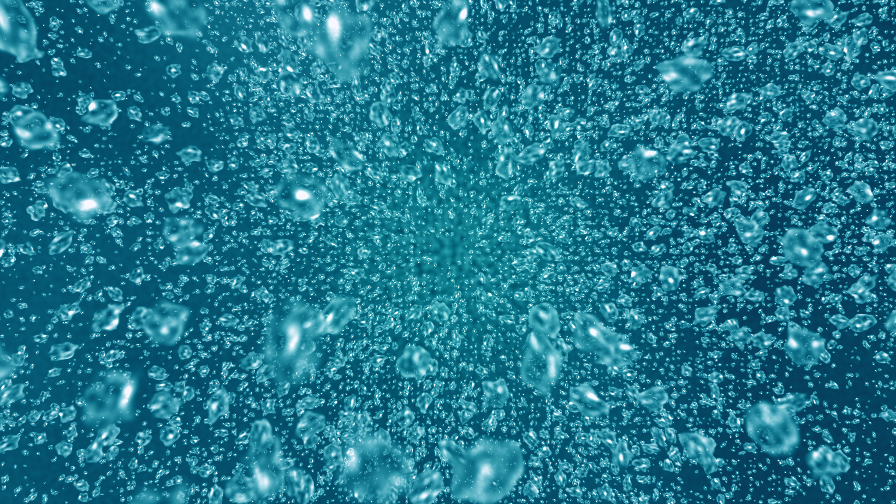
Write a Shadertoy shader that draws this texture.

```glsl
// Swarm of irregular air bubbles rising through teal water around a glowing centre.

const vec2 GLOW_CENTRE = vec2(0.9, 0.5);

vec2 hash2(vec2 p) {
    vec3 a = fract(p.xyx * vec3(0.1031, 0.1030, 0.0973));
    a += dot(a, a.yzx + 33.33);
    return fract((a.xx + a.yz) * a.zy);
}

float cornerSlope(vec2 cell, vec2 offset) {
    return dot(hash2(cell) * 2.0 - 1.0, offset);
}

float gradientNoise(vec2 p) {
    vec2 i = floor(p), f = fract(p);
    vec2 u = f * f * f * (f * (f * 6.0 - 15.0) + 10.0);
    vec2 e = vec2(0.0, 1.0);
    return 1.4 * mix(mix(cornerSlope(i, f), cornerSlope(i + e.yx, f - e.yx), u.x),
                     mix(cornerSlope(i + e.xy, f - e.xy), cornerSlope(i + 1.0, f - 1.0), u.x), u.y);
}

// Tone from deep water (0) to white glint (1.15)
vec3 waterColour(float tone) {
    float t = clamp(tone, -0.12, 1.15);
    return vec3(0.015 + 0.72 * t * t, 0.30 + 0.58 * t, 0.41 + 0.52 * t);
}

// Share of cells holding a bubble: sparse at the left and the lower right
float crowding(vec2 p) {
    float d = 0.3 + 0.65 * smoothstep(0.2, 0.65, p.x);
    d -= 0.5 * smoothstep(1.15, 1.75, p.x) * smoothstep(0.6, 0.2, p.y);
    return clamp(d + 0.45 * gradientNoise(p * 4.0 + 7.0), 0.12, 1.0);
}

float waterTone(vec2 p) {
    float glow = exp(-18.0 * dot(p - GLOW_CENTRE, p - GLOW_CENTRE));
    float shaft = exp(-9.0 * dot(p - vec2(0.55, 1.05), p - vec2(0.55, 1.05)));
    float tone = 0.0 + 0.27 * glow + 0.22 * shaft + 0.08 * gradientNoise(p * 3.0);
    tone += 0.08 * smoothstep(0.5, 0.0, p.x) * smoothstep(0.9, 0.3, p.y);
    tone -= 0.07 * smoothstep(1.1, 1.75, p.x);
    return tone + (0.06 + 0.3 * glow) * gradientNoise(p * 75.0);
}

// Blends one bubble over the tone; d is the offset in bubble radii
float addBubble(float tone, vec2 d, vec2 seed, float edge, float fineness) {
    vec2 bend = vec2(gradientNoise(d * 1.2 + seed), gradientNoise(d * 1.2 + seed + 31.0));
    float r = length(d + 0.4 * bend);
    float cover = 1.0 - smoothstep(1.0 - edge, 1.0 + 0.4 * edge, r);
    if (cover <= 0.0) return tone;

    // Mottled film with a dark core and a pale rim
    float body = 0.34 + 0.25 * fineness + 0.65 * gradientNoise(d * 2.1 + seed * 1.7);
    body += 0.28 * smoothstep(0.45, 0.85, r) - 0.16 * smoothstep(0.9, 1.05, r);
    body += 0.14 * dot(d, normalize(vec2(-0.5, 0.9)));

    // Two glints
    vec2 spot = (hash2(seed + 3.0) - 0.5) * 1.1;
    float glint = smoothstep(0.42, 0.1, length((d - spot) * vec2(0.8, 1.2)));
    glint += 0.7 * smoothstep(0.3, 0.05, length(d + spot.yx * 1.1));
    body += 0.65 * glint;
    return mix(tone, max(body, tone * 0.6), cover * 0.9);
}

void mainImage(out vec4 fragColor, in vec2 fragCoord) {
    vec2 p = fragCoord / iResolution.y;
    float pixel = 1.0 / iResolution.y;
    float tone = waterTone(p);

    // Layers from distant specks to large, near, blurred bubbles
    for (int layer = 0; layer < 7; layer++) {
        float k = float(layer);
        float near = k / 6.0;
        float scale = 85.0 * pow(0.62, k);
        vec2 home = floor(p * scale);
        for (int n = 0; n < 9; n++) {
            vec2 cell = home + vec2(n % 3 - 1, n / 3 - 1);
            vec2 seed = cell + 57.0 * k + 20.0;
            vec2 pick = hash2(seed);
            vec2 place = (cell + 0.2 + 0.6 * hash2(seed + 71.3)) / scale;
            vec2 outward = place - GLOW_CENTRE;

            // Only small bubbles reach the glowing centre
            float chance = mix(crowding(place), 0.75, near * 0.8) * mix(0.85, 0.36, near);
            chance *= smoothstep(0.02 * k, 0.05 * k + 0.05, length(outward));
            if (pick.x > chance) continue;

            // Stretch along the outward path
            vec2 shape = hash2(seed + 133.7);
            float radius = mix(0.17, 0.43, pick.y * pick.y) / scale;
            float angle = atan(outward.y, outward.x) + (shape.x - 0.5) * 1.6;
            float c = cos(angle), s = sin(angle);
            vec2 d = mat2(c, -s, s, c) * (p - place) / radius;
            d *= vec2(0.95 - 0.3 * shape.y, 1.0 + 0.15 * shape.y);
            if (dot(d, d) > 3.0) continue;

            float blur = mix(0.1, 0.15 + 0.4 * shape.x, smoothstep(0.55, 0.95, near));
            float edge = max(blur, min(1.4 * pixel / radius, 0.9));
            tone = addBubble(tone, d, seed, edge, 1.0 - smoothstep(0.0, 0.5, near));
        }
    }

    // Greener light in the centre
    vec3 colour = waterColour(tone);
    float glow = exp(-12.0 * dot(p - GLOW_CENTRE, p - GLOW_CENTRE));
    colour += glow * vec3(-0.01, 0.04, 0.01);
    fragColor = vec4(colour, 1.0);
}
```
